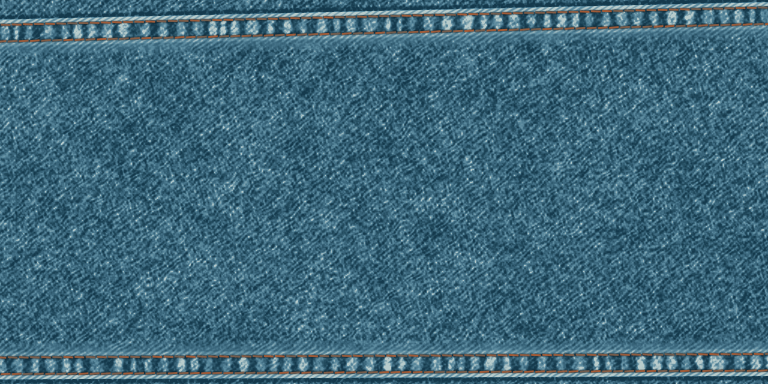
Give the GLSL for this texture, as a WebGL 1 fragment shader.

```glsl
precision highp float;
// Washed blue denim between two sewn hems. Broken diagonal twill, fine flecks
// and soft fading set one tone, which a dark-to-pale ramp colours. Each hem
// adds a worn fold, rounded puckers, rust stitches and a finely ribbed border.

uniform vec2 u_resolution;

const float STITCH_OFFSET = 0.0215;
const float PUCKER_PERIOD = 0.0415;

float hash(vec2 cell) {
  vec3 q = fract(vec3(cell.xyx) * 0.1031);
  q += dot(q, q.yzx + 33.33);
  return fract((q.x + q.y) * q.z);
}

float noise(vec2 p) {
  vec2 i = floor(p);
  vec2 f = fract(p);
  f = f * f * (3.0 - 2.0 * f);
  float low = mix(hash(i), hash(i + vec2(1.0, 0.0)), f.x);
  float high = mix(hash(i + vec2(0.0, 1.0)), hash(i + vec2(1.0, 1.0)), f.x);
  return mix(low, high, f.y);
}

float fbm(vec2 p) {
  float sum = 0.0;
  float gain = 0.5;
  for (int i = 0; i < 3; i++) {
    sum += gain * noise(p);
    p = p * 2.03 + 17.3;
    gain *= 0.5;
  }
  return sum / 0.875;
}

// Soft line of a given half width around a centre
float band(float v, float centre, float halfWidth, float blur) {
  return 1.0 - smoothstep(halfWidth - blur, halfWidth + blur, abs(v - centre));
}

vec3 denimRamp(float tone) {
  vec3 c = mix(vec3(0.08, 0.225, 0.30), vec3(0.135, 0.295, 0.37), smoothstep(0.0, 0.28, tone));
  c = mix(c, vec3(0.23, 0.405, 0.49), smoothstep(0.22, 0.50, tone));
  c = mix(c, vec3(0.35, 0.535, 0.615), smoothstep(0.46, 0.74, tone));
  return mix(c, vec3(0.72, 0.80, 0.80), smoothstep(0.70, 1.12, tone));
}

// Diagonal ribs with a given rise and vertical period, from 0 to 1
float ribs(vec2 p, float rise, float period, float warp) {
  float bend = warp * noise(p * 45.0);
  return 0.5 + 0.5 * sin(6.2832 * ((p.y - rise * p.x) / period + bend));
}

float denimTone(vec2 p) {
  vec2 along = vec2(p.x + 0.82 * p.y, p.y - 0.82 * p.x);
  float twill = ribs(p, 0.82, 0.0150, 0.9);
  float presence = 0.10 + 0.28 * noise(along * vec2(28.0, 60.0) + 31.0);
  float flecks = noise(vec2(p.x * 185.0 + p.y * 50.0, p.y * 120.0));
  float grain = noise(p * 256.0 + 41.0);
  float slubs = noise(along * vec2(48.0, 120.0) + 9.0);
  float mottle = noise(p * 48.0 + 7.0);
  float clouds = fbm(p * 13.0 + 3.0);
  float tone = 0.445 + presence * (twill - 0.5);
  tone += 0.52 * (flecks - 0.5) + 0.36 * (grain - 0.5);
  tone += 0.24 * (slubs - 0.5) + 0.13 * (mottle - 0.5) + 0.20 * (clouds - 0.5);
  tone += 0.10 * smoothstep(0.65, 1.0, flecks) * twill;
  return tone + 0.08 * (noise(p * 2.6 + 21.0) - 0.5);
}

// s runs across the hem: negative at the fold, positive toward the cloth
float hemTone(float tone, float s, vec2 p, float seed, float px) {
  float hatch = ribs(p, 0.65, 0.0125, 0.35);
  float wear = noise(vec2(p.x * 14.0, seed));

  // Faded border: a pale rim, then ribs that melt into the cloth
  float border = smoothstep(0.022, 0.027, s) * (1.0 - smoothstep(0.030, 0.070, s));
  tone = mix(tone, 0.46 + 0.34 * hatch + 0.14 * (wear - 0.5), 0.75 * border);
  tone += 0.19 * band(s, 0.0290, 0.0055, 0.003);

  // Uneven rounded puckers between the two stitch rows
  float column = p.x / PUCKER_PERIOD + 0.8 * noise(vec2(p.x * 13.0, seed + 5.0));
  float cell = floor(column);
  float bump = abs(fract(column) - 0.5) * 2.0;
  bump += 0.35 * (noise(p * vec2(75.0, 90.0) + seed) - 0.5);
  bump += 0.18 * s * s / (0.018 * 0.018);
  float size = mix(0.44, 0.70, hash(vec2(cell, seed)));
  float block = 1.0 - smoothstep(size - 0.30, size + 0.30, bump);
  float strength = mix(0.50, 0.82, hash(vec2(cell, seed + 2.0)));
  float blockTone = 0.20 + block * strength + 0.75 * (tone - 0.445);
  tone = mix(tone, blockTone, band(s, 0.0, 0.0195, 0.002));

  // Worn pale fold and the shadow it casts
  tone -= 0.45 * band(s, -0.0410, 0.005, 0.004);
  float fold = band(s, -0.0300, 0.0056, 0.5 * px + 0.0008);
  float foldTone = 0.80 + 0.30 * hatch + 0.22 * (wear - 0.5);
  return mix(tone, foldTone, fold);
}

vec3 addStitches(vec3 cloth, float s, float x, float seed, float px) {
  float row = step(0.0, s);
  float count = x / 0.029 + 0.37 * row + seed;
  float dash = band(fract(count), 0.5, 0.43, 0.07);
  float offset = abs(s) - STITCH_OFFSET + 0.0016 * (fract(count) - 0.5);
  float groove = band(offset, 0.0, 0.0042, 0.003);
  float thread = band(offset, 0.0, 0.0025, 0.6 * px) * dash;
  float age = hash(vec2(floor(count), seed + row * 7.0));
  vec3 rust = mix(vec3(0.45, 0.37, 0.31), vec3(0.68, 0.36, 0.20), age);
  return mix(cloth * (1.0 - 0.36 * groove), rust, 0.93 * thread);
}

void main() {
  vec2 p = gl_FragCoord.xy / u_resolution.y;
  float px = 1.0 / u_resolution.y;
  float topSide = 0.9135 + 0.0228 * p.x - p.y;
  float bottomSide = p.y - 0.0475 - 0.0045 * p.x;

  float tone = denimTone(p);
  tone = hemTone(tone, topSide, p, 3.0, px);
  tone = hemTone(tone, bottomSide, p, 11.0, px);
  vec3 color = denimRamp(tone);
  color = addStitches(color, topSide, p.x, 3.0, px);
  color = addStitches(color, bottomSide, p.x, 11.0, px);
  gl_FragColor = vec4(color, 1.0);
}
```
